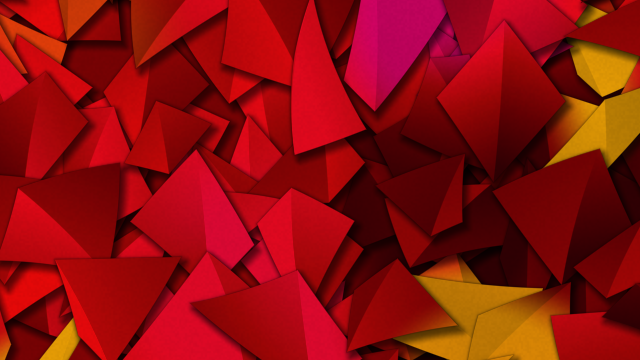
This background is drawn by a WebGL 2 fragment shader. Its source:

```glsl
#version 300 es
precision highp float;
// Overlapping folded paper shards under red, yellow and magenta light.
#define CELL 0.3          // grid spacing of the shards, in canvas heights
#define LAYERS 3
#define JITTER 0.6        // scatter of shard centres within a cell
#define BEND 0.35         // curvature of the edges
#define TONE 0.82         // mean brightness on the colour ramp
#define TONE_SPREAD 0.65  // brightness difference between facets
#define GRADIENT 0.75     // fading across a facet
#define SHADOW 0.55
#define SHADOW_BLUR 0.022
#define GRAIN 0.05
uniform vec2 u_resolution;
out vec4 outColor;

const vec3 BLACK_RED = vec3(0.18, 0.0, 0.01);
const vec3 DARK_RED  = vec3(0.38, 0.0, 0.01);
const vec3 MID_RED   = vec3(0.60, 0.02, 0.02);
const vec3 LIGHT_RED = vec3(0.88, 0.03, 0.03);
const vec3 CRIMSON   = vec3(0.84, 0.03, 0.2);
const vec3 MAGENTA   = vec3(0.76, 0.01, 0.36);
const vec3 ORANGE    = vec3(0.82, 0.27, 0.02);
const vec3 YELLOW    = vec3(0.84, 0.57, 0.02);

vec4 hash4(vec2 p) {
    vec4 q = fract(p.xyxy * vec4(0.1031, 0.1030, 0.0973, 0.1099));
    q += dot(q, q.wzxy + 33.33);
    return fract((q.xxyz + q.yzzw) * q.zywx);
}

float valueNoise(vec2 p) {
    vec2 i = floor(p), f = smoothstep(0.0, 1.0, fract(p)), e = vec2(0.0, 1.0);
    return mix(mix(hash4(i).x, hash4(i + e.yx).x, f.x),
               mix(hash4(i + e).x, hash4(i + e.yy).x, f.x), f.y);
}

// Signed distance to a quadrilateral, convex or not
float quadDistance(vec2 p, vec2 v[4]) {
    float d = dot(p - v[0], p - v[0]), s = 1.0;
    for (int i = 0; i < 4; i++) {
        vec2 a = v[i], e = v[(i + 3) % 4] - a, w = p - a;
        vec2 b = w - e * clamp(dot(w, e) / dot(e, e), 0.0, 1.0);
        d = min(d, dot(b, b));
        bvec3 c = bvec3(w.y >= 0.0, p.y < a.y + e.y, e.x * w.y > e.y * w.x);
        if (all(c) || all(not(c))) s = -s;
    }
    return s * sqrt(d);
}

// Soft elliptical pool of coloured light
float pool(vec2 uv, vec2 centre, vec2 radius) {
    return smoothstep(1.2, 0.75, length((uv - centre) / radius));
}

// Paper colour for a place on the canvas (0 to 1) and a tone (0 to 1)
vec3 paperColor(vec2 uv, float tone, float tint) {
    float dim = smoothstep(0.42, 0.68, uv.x) * smoothstep(0.88, 0.6, uv.y);
    float pinkLight = pool(uv, vec2(0.4, 0.2), vec2(0.17, 0.3));
    float t = clamp(tone - 0.5 * dim + 0.15 * pinkLight, 0.0, 1.0) * 3.0;
    float pink = tint * 0.5 + 0.5 * pinkLight;
    vec3 c = mix(BLACK_RED, DARK_RED, min(t, 1.0));
    c = mix(c, MID_RED, clamp(t - 1.0, 0.0, 1.0));
    c = mix(c, mix(LIGHT_RED, CRIMSON, pink), clamp(t - 2.0, 0.0, 1.0));

    float glow = 0.65 + 0.4 * clamp(tone, 0.0, 1.0);
    float take = step(0.25, tint);
    float gold = max(pool(uv, vec2(0.95, 0.75), vec2(0.09, 0.27)),
                     pool(uv, vec2(0.03, 0.0), vec2(0.08, 0.1)));
    gold = max(gold, 0.85 * pool(uv, vec2(0.75, 0.03), vec2(0.13, 0.13)));
    c = mix(c, MAGENTA * glow, (0.3 + 0.7 * take) * pool(uv, vec2(0.71, 0.95), vec2(0.13, 0.19)));
    c = mix(c, ORANGE * glow, take * 0.8 * pool(uv, vec2(0.12, 0.95), vec2(0.16, 0.18)));
    return mix(c, YELLOW * glow, take * gold);
}

void main() {
    vec2 p = gl_FragCoord.xy / u_resolution.y;
    vec2 canvas = vec2(u_resolution.x / u_resolution.y, 1.0);
    float aa = 0.8 / u_resolution.y;
    vec3 color = paperColor(p / canvas, 0.45, 0.0);
    // Painter's order: lower shards lie in front
    for (int n = 0; n < 9 * LAYERS; n++) {
        float layer = float(n / 9);
        vec2 shift = vec2(0.37, 0.61) * layer;
        vec2 id = floor(p / CELL + shift) + vec2(n % 3 - 1, 1 - n % 9 / 3);
        vec2 seed = id + 50.0 + 37.0 * layer;
        vec4 place = hash4(seed), reach = hash4(seed + 211.0);
        vec4 turn = hash4(seed + 433.0), look = hash4(seed + 677.0);
        vec2 centre = (id + 0.5 - shift + JITTER * (place.xy - 0.5)) * CELL;
        vec2 q = p - centre;
        if (length(q) > 1.3 * CELL) continue;
        q += BEND * (place.zw - 0.5) * q.yx * q.yx / CELL;
        // Corners run top, left, bottom, right
        vec2 corner[4];
        for (int i = 0; i < 4; i++) {
            float angle = 1.571 * float(i + 1) + 1.3 * (turn[i] - 0.5) + 1.1 * (place.z - 0.5);
            corner[i] = CELL * mix(0.28, 0.98, reach[i]) * vec2(cos(angle), sin(angle));
        }
        // Drop shadow and dark contact line
        float d = quadDistance(q, corner);
        float shadowDistance = quadDistance(q - vec2(0.01, -0.014), corner);
        color *= 1.0 - SHADOW * smoothstep(SHADOW_BLUR, -0.008, shadowDistance);
        color *= 1.0 - 0.4 * exp(-max(d, 0.0) / 0.003);
        // Two facets of unlike tone meeting at a crease
        vec2 fold = normalize(corner[2] - corner[0]), arm = q - corner[0];
        float crease = fold.x * arm.y - fold.y * arm.x;
        float side = smoothstep(-aa, aa, crease);
        float facet = mix(look.x, fract(look.x + 0.35 + 0.3 * look.y), side);
        float tone = TONE + TONE_SPREAD * (facet - 0.5);
        tone += GRADIENT * (look.z - 0.65) * abs(crease) / CELL;
        tone += GRADIENT * (mix(look.w, look.y, side) - 0.4) * q.y / CELL;
        vec3 paper = paperColor(mix(centre, p, 0.45) / canvas, tone, look.w);
        color = mix(color, paper, smoothstep(aa, -aa, d));
    }
    // Fine paper grain
    color *= 1.0 + GRAIN * (valueNoise(p * 180.0) - 0.5);
    outColor = vec4(color, 1.0);
}
```
